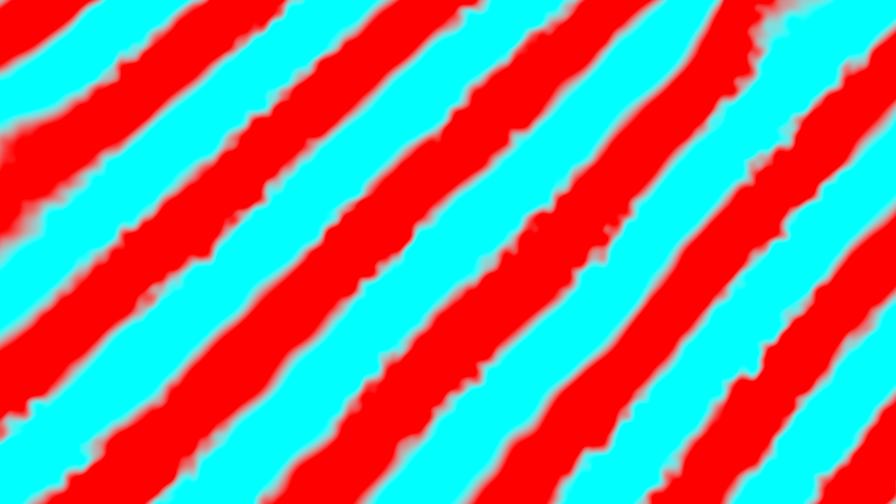
Give the GLSL for this pattern, as a WebGL 2 fragment shader.

```glsl
#version 300 es
precision highp float;
// Slanted red and cyan bands with wavering, ragged, softly blurred edges.
uniform vec2 u_resolution;
out vec4 fragColor;

vec2 hashGradient(vec2 cell) {
    vec2 h = vec2(dot(cell, vec2(127.1, 311.7)), dot(cell, vec2(269.5, 183.3)));
    return 2.0 * fract(sin(h) * 43758.55) - 1.0;
}

float gradientNoise(vec2 p) {
    vec2 i = floor(p), f = fract(p);
    vec2 w = f * f * f * (f * (f * 6.0 - 15.0) + 10.0);
    vec2 e = vec2(1.0, 0.0);
    float a = dot(hashGradient(i), f);
    float b = dot(hashGradient(i + e.xy), f - e.xy);
    float c = dot(hashGradient(i + e.yx), f - e.yx);
    float d = dot(hashGradient(i + e.xx), f - e.xx);
    return mix(mix(a, b, w.x), mix(c, d, w.x), w.y);
}

// Round falloff around a centre, in the -1 to 1 frame
float bump(vec2 p, vec2 centre, vec2 radius) {
    vec2 d = (p - centre) / radius;
    return exp(-dot(d, d));
}

// Gently curved phase: every integer is one band edge
float bandPhase(vec2 p) {
    float s = p.x, t = p.y;
    float phase = 6.52 + 4.775 * s + 2.605 * t - 0.09 * s * t;
    phase += 0.255 * s * s - 0.275 * t * t + s * s * t * (0.18 + 0.14 * t);
    phase += 0.6 * bump(p, vec2(0.7, -1.0), vec2(0.13, 0.22));
    phase += 0.35 * bump(p, vec2(-1.0, -0.47), vec2(0.12, 0.2));
    phase -= 0.2 * bump(p, vec2(0.3, 0.1), vec2(0.2, 0.45));
    return phase;
}

void main() {
    vec2 uv = gl_FragCoord.xy / u_resolution;
    vec2 frame = vec2(2.0 * uv.x - 1.0, 1.0 - 2.0 * uv.y);
    vec2 q = gl_FragCoord.xy / u_resolution.y;

    // Ragged edges, rough in some places and smooth in others
    float roughness = smoothstep(-0.25, 0.3, gradientNoise(q * 4.0 + 7.3));
    float phase = bandPhase(frame);
    phase += 0.14 * gradientNoise(q * 11.0);
    phase += 0.26 * roughness * gradientNoise(q * 27.0 + 3.1);

    // Signed distance to the nearest edge, positive inside cyan
    float side = 0.5 - abs(mod(phase + 0.5, 2.0) - 1.0);

    // Edges blur further at the left rim and near the top right
    float blur = 0.115;
    blur += 0.16 * bump(frame, vec2(-1.0, -0.25), vec2(0.13, 0.4));
    blur += 0.1 * bump(frame, vec2(0.76, -1.0), vec2(0.08, 0.25));
    float cyanShare = smoothstep(-blur, blur, side);

    // Blend in linear light so the seams stay bright
    vec3 red = vec3(1.0, 0.0, 0.0), cyan = vec3(0.0, 1.0, 1.0);
    fragColor = vec4(sqrt(mix(red, cyan, cyanShare)), 1.0);
}
```
